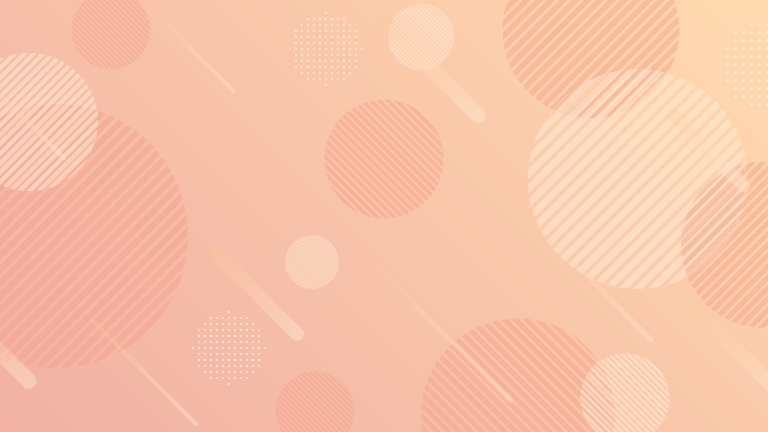
Write a WebGL 2 fragment shader that draws this background.

```glsl
#version 300 es
precision highp float;

uniform vec2 u_resolution;
out vec4 outColor;

// The canvas is UNITS high; all places and sizes below use these units.
#define UNITS 9.0
#define STRIPE_FILL 0.66
#define DOT_SIZE 0.19
#define CORAL_ALPHA 0.45
#define CREAM_ALPHA 0.55
#define BAR_ALPHA 0.42
#define CORAL vec3(0.96, 0.62, 0.53)
#define CREAM vec3(1.0, 0.92, 0.83)
#define PEACH vec3(1.0, 0.79, 0.60)

// Discs: centre, radius, stripe pitch (negative pitch leans the other way)
const int DISCS = 12;
const int FIRST_CREAM = 6;
const int LAST_CREAM = 10;
const vec4 discs[DISCS] = vec4[](
    vec4(1.17, 4.08, 2.75, 0.20), vec4(2.31, 8.38, 0.82, -0.08),
    vec4(8.00, 5.69, 1.24, -0.125), vec4(12.31, 8.38, 1.84, 0.18),
    vec4(6.56, 0.44, 0.82, -0.08), vec4(10.79, 0.35, 2.02, -0.165),
    vec4(0.60, 6.46, 1.44, 0.14), vec4(8.77, 8.23, 0.69, -0.065),
    vec4(13.29, 5.27, 2.29, 0.22), vec4(6.50, 3.54, 0.56, -0.056),
    vec4(13.02, 0.71, 0.93, -0.095), vec4(15.92, 3.90, 1.73, 0.16));

// Dot grids: centre, radius, pitch
const int GRIDS = 3;
const vec4 grids[GRIDS] = vec4[](
    vec4(6.79, 7.98, 0.75, 0.125), vec4(4.77, 1.75, 0.75, 0.125),
    vec4(15.98, 7.65, 0.96, 0.167));

// Bars: lower end, length, half width
const int BARS = 10;
const vec4 bars[BARS] = vec4[](
    vec4(4.87, 7.10, 2.35, 0.045), vec4(9.96, 6.60, 2.75, 0.155),
    vec4(6.19, 2.04, 2.33, 0.14), vec4(10.65, 0.65, 4.07, 0.05),
    vec4(13.56, 1.92, 3.73, 0.05), vec4(4.08, 0.17, 3.00, 0.045),
    vec4(0.60, 1.06, 2.00, 0.16), vec4(1.33, 5.71, 1.90, 0.045),
    vec4(15.50, 5.12, 2.10, 0.13), vec4(16.20, 0.85, 2.40, 0.15));

// Smooth coverage of a signed distance
float coverage(float dist, float pixel) {
    return clamp(0.5 - dist / pixel, 0.0, 1.0);
}

float stripeIntegral(float u) {
    return floor(u) * STRIPE_FILL + min(fract(u), STRIPE_FILL);
}

// Diagonal stripes, box filtered over one pixel
float stripes(vec2 q, float pitch, float pixel) {
    float u = (q.x - sign(pitch) * q.y) * 0.70711 / abs(pitch);
    float halfWidth = 0.5 * pixel / abs(pitch);
    return (stripeIntegral(u + halfWidth) - stripeIntegral(u - halfWidth)) / (2.0 * halfWidth);
}

// Square grid of dots kept to the cells inside a disc
float dotGrid(vec2 q, float radius, float pitch, float pixel) {
    vec2 cell = floor(q / pitch + 0.5) * pitch;
    return coverage(length(q - cell) - DOT_SIZE * pitch, pixel) * step(length(cell), radius);
}

vec3 background(vec2 p) {
    float t = clamp((p.x + p.y) / 25.0, 0.0, 1.0);
    vec3 rose = vec3(0.945, 0.695, 0.645);
    vec3 apricot = vec3(0.972, 0.768, 0.665);
    vec3 gold = vec3(1.0, 0.855, 0.69);
    return t < 0.5 ? mix(rose, apricot, t * 2.0) : mix(apricot, gold, t * 2.0 - 1.0);
}

void main() {
    float pixel = UNITS / u_resolution.y;
    vec2 p = gl_FragCoord.xy * pixel;
    vec3 color = background(p);

    // Striped discs
    for (int i = 0; i < DISCS; i++) {
        vec4 disc = discs[i];
        vec2 q = p - disc.xy;
        bool isCream = i >= FIRST_CREAM && i <= LAST_CREAM;
        float mask = coverage(length(q) - disc.z, pixel) * stripes(q, disc.w, pixel);
        color = mix(color, isCream ? CREAM : CORAL, mask * (isCream ? CREAM_ALPHA : CORAL_ALPHA));
    }

    // Round-ended bars, brighter toward the lower end
    vec2 axis = vec2(-0.70711, 0.70711);
    for (int i = 0; i < BARS; i++) {
        vec4 bar = bars[i];
        vec2 q = p - bar.xy;
        float along = clamp(dot(q, axis), 0.0, bar.z);
        float mask = coverage(length(q - axis * along) - bar.w, pixel);
        float tail = along / bar.z;
        color = mix(color, mix(CREAM, PEACH, tail), mask * BAR_ALPHA * (1.0 - 0.4 * tail));
    }

    // Dotted discs
    for (int i = 0; i < GRIDS; i++) {
        vec4 grid = grids[i];
        color = mix(color, CREAM, 0.85 * dotGrid(p - grid.xy, grid.z, grid.w, pixel));
    }

    outColor = vec4(color, 1.0);
}
```
